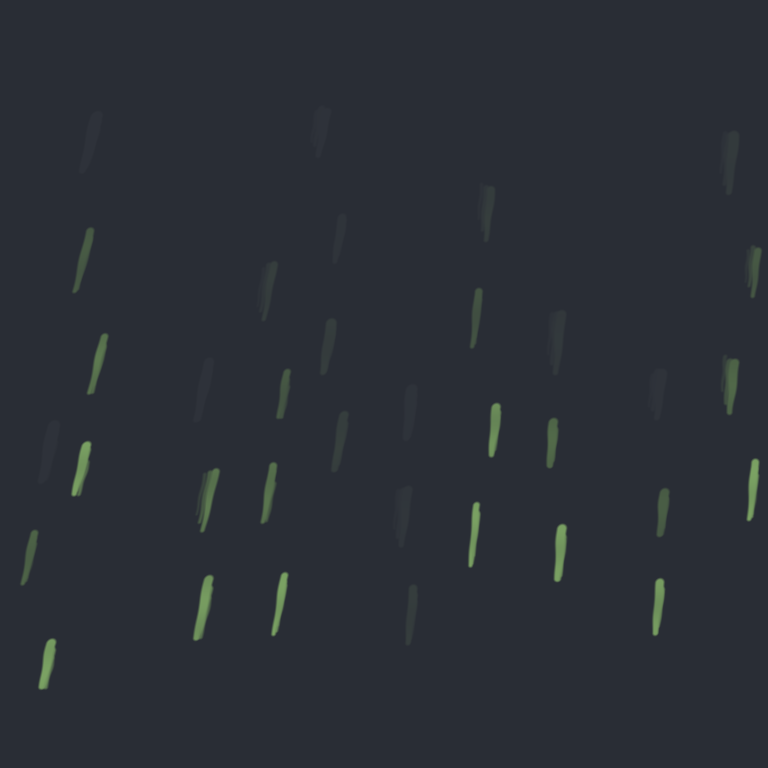
A WebGL 2 fragment shader for this pattern:

```glsl
#version 300 es
precision highp float;
// Sparse slanted brush dashes falling in chains over a dark slate ground.
// Each chain runs downward from a faint ghost to a bright green dash;
// every dash is a few overlapping tapered bristles placed by hashes.

#define CHAINS 10
#define MAX_DASHES 5
#define BRISTLES 3
#define DASH_GAP 0.138
#define HALF_LENGTH 0.037
#define HALF_WIDTH 0.0052
#define SOFTNESS 0.0022
#define SLATE vec3(0.160, 0.175, 0.206)
#define GHOST vec3(0.182, 0.198, 0.228)
#define MOSS vec3(0.300, 0.385, 0.275)
#define LEAF vec3(0.485, 0.640, 0.390)

uniform vec2 u_resolution;
out vec4 fragColor;

float hash(vec2 cell) {
    vec3 h = fract(cell.xyx * vec3(0.1031, 0.1030, 0.0973) + 0.37);
    h += dot(h, h.yzx + 33.33);
    return fract((h.x + h.y) * h.z);
}

// Coverage of one slanted bristle, rounded at the ends and thinner below.
float bristle(vec2 q, float slant, float halfLength, float halfWidth) {
    float along = q.y / halfLength;
    float side = q.x - slant * q.y;
    side += 0.0006 * sin(along * 5.0 + halfWidth * 4000.0);
    float width = halfWidth * mix(0.55, 1.0, smoothstep(-1.1, 0.5, along));
    float cap = max(abs(q.y) - halfLength + width, 0.0);
    float edge = max(SOFTNESS, 0.8 / min(u_resolution.x, u_resolution.y));
    return 1.0 - smoothstep(-edge, edge, length(vec2(side, cap)) - width);
}

// Ghost to moss to leaf as the dash gains strength.
vec3 inkColor(float level) {
    vec3 dim = mix(GHOST, MOSS, smoothstep(0.0, 0.5, level));
    return mix(dim, LEAF, smoothstep(0.4, 1.0, level));
}

// Lays one dash of bristles over the colour below it.
vec3 paintDash(vec3 below, vec2 q, float slant, float level, vec2 id) {
    if (abs(q.x) > 0.05 || abs(q.y) > 0.08) return below;
    float frayed = step(0.66, hash(id + 31.0));
    float ghostly = 1.0 - smoothstep(0.0, 0.3, level);
    float halfLength = HALF_LENGTH * mix(0.85, 1.2, hash(id + 47.0));
    float halfWidth = HALF_WIDTH * mix(0.8, 1.2, hash(id + 59.0));
    halfWidth *= 1.0 + 0.3 * ghostly;

    // Side bristles first, then the main stroke on top.
    for (int b = BRISTLES - 1; b >= 0; b--) {
        float rank = float(b);
        float jitter = hash(id + 71.0 + rank * 5.0) - 0.5;
        vec2 offset = rank * vec2(mix(0.0014, -0.0055, frayed),
                                  mix(-0.003, 0.006, frayed) + 0.007 * jitter);
        float size = 1.0 - 0.17 * rank;
        float thin = 1.0 - rank * mix(0.18, 0.28, frayed);
        float cover = bristle(q - offset, slant, halfLength * size, halfWidth * thin);
        float tone = level * (1.0 - 0.2 * rank * (0.4 + frayed));
        float opacity = 1.0 - 0.15 * rank;
        float grain = 0.94 + 0.06 * sin(q.y * 95.0 + jitter * 6.0);
        below = mix(below, inkColor(tone * grain), cover * opacity);
    }
    return below;
}

void main() {
    vec2 p = gl_FragCoord.xy / u_resolution;
    vec3 color = SLATE;

    for (int i = 0; i < CHAINS; i++) {
        float chain = float(i);
        vec2 seed = vec2(chain, 7.0);
        float x = (chain + 0.1 + 0.6 * hash(seed)) / float(CHAINS);
        float top = 0.62 + 0.22 * cos(2.36 * (chain - 1.0));
        top += 0.16 * (hash(seed + 13.0) - 0.5);
        float count = clamp(floor(1.4 + 4.2 * top), 2.0, float(MAX_DASHES));
        float slant = mix(0.24, 0.06, x) + 0.08 * (hash(seed + 19.0) - 0.5);
        // Chains near the middle stay faint.
        float strength = mix(0.16, 1.0, smoothstep(0.05, 0.14, abs(x - 0.49)));

        for (int k = 0; k < MAX_DASHES; k++) {
            float order = float(k);
            if (order >= count) break;
            vec2 id = vec2(chain * 3.0 + 1.0, order * 7.0 + 2.0);
            float sway = 0.012 * cos(order * 3.1 + chain) + 0.012 * (hash(id) - 0.5);
            float drop = order * DASH_GAP + 0.02 * (hash(id + 3.0) - 0.5);
            vec2 center = vec2(x + sway, top - drop);
            float progress = order / (count - 1.0);
            float level = progress + 0.35 * (hash(id + 11.0) - 0.5);
            level = strength * clamp(level, 0.0, 0.95);
            color = paintDash(color, p - center, slant, level, id);
        }
    }
    fragColor = vec4(color, 1.0);
}
```
